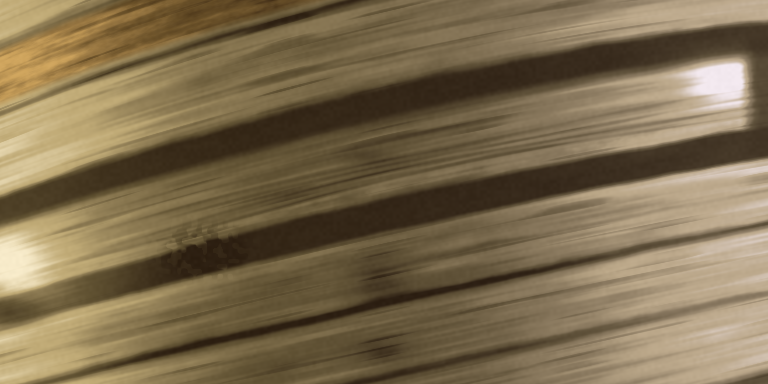
Give the GLSL for this texture, as a Shadertoy shader.

```glsl
float hash(vec2 p) {
    p = fract(p * vec2(0.1031, 0.1137));
    p += dot(p, p.yx + 33.33);
    return fract((p.x + p.y) * p.x * 7.31);
}

float noise(vec2 p) {
    vec2 i = floor(p), f = fract(p);
    f = f * f * (3.0 - 2.0 * f);
    return mix(mix(hash(i), hash(i + vec2(1, 0)), f.x),
               mix(hash(i + vec2(0, 1)), hash(i + vec2(1, 1)), f.x), f.y);
}

float fbm(vec2 p) {
    float sum = 0.0, amp = 0.5;
    for (int i = 0; i < 4; i++) {
        sum += amp * noise(p + 40.0);
        p = p * 2.1 + 7.3;
        amp *= 0.5;
    }
    return sum;
}

// Soft strip between lo and hi
float band(float v, float lo, float hi, float soft) {
    return smoothstep(lo - soft, lo + soft, v) * (1.0 - smoothstep(hi - soft, hi + soft, v));
}

float groove(float v, float center, float width) {
    float d = (v - center) / width;
    return exp(-d * d);
}

float spot(vec2 p, vec2 center, vec2 size) {
    vec2 d = (p - center) / size;
    return exp(-dot(d, d));
}

vec3 brass(float t) {
    vec3 c = mix(vec3(0.17, 0.12, 0.07), vec3(0.37, 0.32, 0.21), smoothstep(0.0, 0.36, t));
    c = mix(c, vec3(0.53, 0.47, 0.34), smoothstep(0.32, 0.55, t));
    c = mix(c, vec3(0.74, 0.67, 0.50), smoothstep(0.52, 0.76, t));
    return mix(c, vec3(0.95, 0.92, 0.85), smoothstep(0.74, 1.05, t));
}

void mainImage(out vec4 fragColor, in vec2 fragCoord) {
    vec2 p = fragCoord / iResolution.y;
    p.x *= 2.0 * iResolution.y / iResolution.x;
    float x = p.x;

    // Height across the curved thread, constant along each ridge
    float v = (p.y - 0.25 * x + 0.015 * x * x) / (1.0 + 0.2 * x - 0.09 * x * x);
    float wobble = fbm(vec2(x * 7.0, v * 18.0)) - 0.47;
    float w = v + 0.012 * wobble;

    // Light from both ends, dim in the middle
    float left = exp(-x * x * 9.0);
    float right = smoothstep(1.1, 2.05, x);
    float tone = 0.38 + 0.33 * left + 0.36 * right * mix(1.0, 0.5, smoothstep(0.42, 0.55, v));
    tone += 0.07 * band(v, 0.5, 0.7, 0.03) + 0.07 * smoothstep(0.2, 0.7, abs(x - 0.95));

    // Drawn streaks and fine scratches
    float streak = noise(vec2(x * 2.5, v * 65.0) + 9.0) - 0.5;
    float scratch = noise(vec2(x * 6.0, v * 150.0) + 31.0) - 0.5;
    tone += 0.11 * streak + 0.09 * scratch + 0.10 * wobble;
    tone -= 0.12 * smoothstep(0.72, 0.95, noise(vec2(x * 4.0, v * 95.0) + 70.0));

    // Lit edges of the ridges
    tone += 0.10 * groove(w, 0.122, 0.018) + 0.07 * groove(w, 0.53, 0.025);
    tone += 0.10 * groove(w, 0.245, 0.014) * smoothstep(0.3, 0.8, fbm(vec2(x * 12.0, v * 30.0)) + 0.2);
    tone += 0.08 * groove(w, -0.06, 0.018);

    // Stained strip along the upper left
    float stain = band(w, 0.73, 0.87, 0.012);
    tone -= stain * (0.10 - 0.35 * (fbm(vec2(x * 14.0, v * 45.0)) - 0.45));

    // Deep grooves, then narrow seams
    float deep = band(w, 0.405, 0.487, 0.012 + 0.010 * smoothstep(0.487, 0.405, v));
    float lower = band(w, 0.143, 0.222, 0.009);
    float shadow = max(deep, lower * smoothstep(-0.2, 0.5, x));
    tone = mix(tone, 0.07 + 0.12 * left + 0.08 * right + 0.06 * wobble, shadow * 0.95);
    tone -= 0.42 * groove(w, -0.022, 0.012) + 0.28 * groove(w, -0.195, 0.012);
    tone -= 0.5 * groove(w, -0.41, 0.025);
    tone -= 0.30 * groove(w, 0.705, 0.010) + 0.22 * groove(w, 0.88, 0.014);
    tone -= 0.10 * groove(w, 0.06, 0.006) * smoothstep(0.5, 1.3, x);

    // Creases running along the middle ridge
    for (int i = 0; i < 4; i++) {
        float k = float(i);
        float crease = groove(v + 0.006 * sin(x * 4.0 + k), 0.262 + 0.018 * k, 0.0045);
        tone -= (0.17 - 0.025 * k) * crease * smoothstep(0.1, 0.8, x) * (0.5 + noise(vec2(x * 5.0, k * 9.0)));
    }

    // Glints at the ends of the middle ridge, with dark rims beyond
    tone += 0.42 * spot(p, vec2(1.89, 0.79), vec2(0.10, 0.06));
    tone += 0.32 * spot(p, vec2(0.02, 0.31), vec2(0.11, 0.08));
    float rim = smoothstep(1.92, 1.98, x + 0.04 * wobble) * band(v, 0.16, 0.46, 0.03);
    tone = mix(tone, 0.16, rim * 0.85);
    tone -= 0.45 * spot(p, vec2(0.01, 0.19), vec2(0.10, 0.045));

    // Smudges and a pitted patch
    tone -= 0.20 * spot(p, vec2(0.99, 0.27), vec2(0.08, 0.09)) * band(v, -0.02, 0.11, 0.015);
    tone -= 0.20 * spot(p, vec2(1.0, 0.083), vec2(0.08, 0.035));
    tone -= 0.15 * spot(p, vec2(0.96, 0.59), vec2(0.07, 0.022));
    float pits = smoothstep(0.35, 0.6, noise(p * 75.0));
    tone -= 0.30 * pits * spot(p, vec2(0.53, 0.345), vec2(0.08, 0.05));

    // Warm tint on the stain and left, cooler on the right
    vec3 color = brass(clamp(tone, 0.0, 1.1));
    color *= mix(vec3(1.0), vec3(1.10, 0.96, 0.74), stain * 0.8);
    color *= mix(vec3(1.02, 1.0, 0.93), vec3(1.0, 0.99, 1.10), smoothstep(0.3, 1.9, x));
    color += 0.02 * (noise(p * 110.0) - 0.5);
    fragColor = vec4(clamp(color, 0.0, 1.0), 1.0);
}
```
